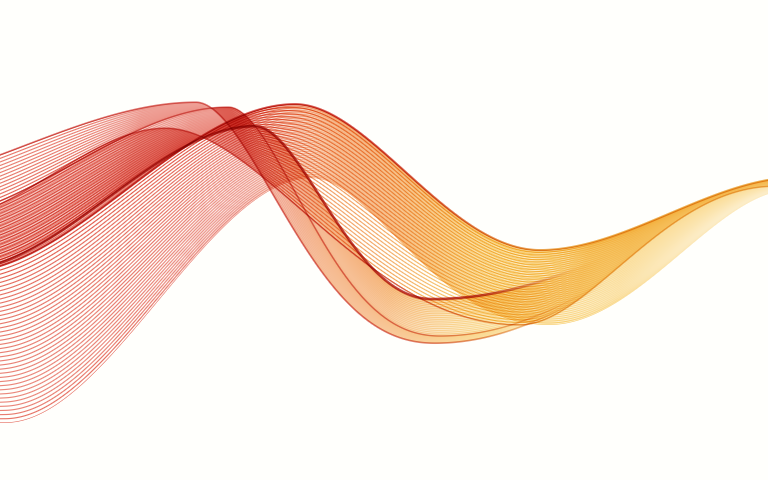
Write a WebGL 1 fragment shader that draws this background.

```glsl
precision highp float;
// Flowing ribbons of fine lines, red to amber, waving across a white ground.
uniform vec2 u_resolution;

// Eased step between two knots; lean shifts the steep part earlier.
float ease(vec2 a, vec2 b, float lean, float x) {
  float t = clamp((x - a.x) / (b.x - a.x), 0.0, 1.0);
  t += lean * t * (1.0 - t);
  return mix(a.y, b.y, t * t * (3.0 - 2.0 * t));
}

float waveHeight(float x, vec2 start, vec2 crest, vec2 trough, vec2 end, vec2 lean) {
  if (x < crest.x) return ease(start, crest, 0.0, x);
  if (x < trough.x) return ease(crest, trough, lean.x, x);
  return ease(trough, end, lean.y, x);
}

// Height and slope of a strand, the slope in square units.
vec2 strand(float x, vec2 start, vec2 crest, vec2 trough, vec2 end, vec2 lean) {
  float y = waveHeight(x, start, crest, trough, end, lean);
  float ahead = waveHeight(x + 0.002, start, crest, trough, end, lean);
  float aspect = u_resolution.x / u_resolution.y;
  return vec2(y, (ahead - y) / (0.002 * aspect));
}

// Antialiased coverage of a line at a distance in canvas heights.
float lineCover(float dist, float halfWidth) {
  return clamp((halfWidth - dist) * u_resolution.y + 0.5, 0.0, 1.0);
}

// Lines spread evenly between two strands; tight spacing becomes a flat tint.
float ribbon(float y, vec2 low, vec2 high, float count, float lowInk, float highInk) {
  float gap = high.x - low.x;
  gap = (gap < 0.0 ? -1.0 : 1.0) * max(abs(gap), 0.0001);
  float t = (y - low.x) / gap;
  float across = clamp(t, 0.0, 1.0);
  float slope = mix(low.y, high.y, across);
  float breadth = abs(gap) * inversesqrt(1.0 + slope * slope);
  float spacing = breadth / count;
  float dist = abs(fract(t * count + 0.5) - 0.5) * spacing;
  float tint = min(0.0024 / spacing, 0.75);
  float cover = mix(tint, lineCover(dist, 0.0012),
                    smoothstep(1.2, 2.6, spacing * u_resolution.y));
  float inside = clamp(min(t, 1.0 - t) * breadth * u_resolution.y + 0.5, 0.0, 1.0);
  float rim = 0.2 * pow(abs(2.0 * across - 1.0), 8.0);
  return clamp(cover * (mix(lowInk, highInk, across) + rim), 0.0, 1.0) * inside;
}

float stroke(float y, vec2 path, float halfWidth) {
  return lineCover(abs(y - path.x) * inversesqrt(1.0 + path.y * path.y), halfWidth);
}

vec3 inked(vec3 color, vec3 ink, float amount) {
  return color * mix(vec3(1.0), ink, amount);
}

void main() {
  vec2 p = gl_FragCoord.xy / u_resolution;
  float x = p.x;

  // Strands that bound the ribbons
  vec2 ridge = strand(x, vec2(-0.05, 0.433), vec2(0.384, 0.783),
                      vec2(0.703, 0.479), vec2(1.04, 0.631), vec2(0.1, 0.0));
  vec2 skirt = strand(x, vec2(0.007, 0.119), vec2(0.406, 0.629),
                      vec2(0.715, 0.323), vec2(1.03, 0.604), vec2(0.35, -0.1));
  vec2 keel = strand(x, vec2(-0.08, 0.54), vec2(0.215, 0.733),
                     vec2(0.677, 0.323), vec2(1.01, 0.612), vec2(0.25, 0.25));
  vec2 loopOuter = strand(x, vec2(-0.195, 0.604), vec2(0.255, 0.787),
                          vec2(0.566, 0.285), vec2(1.04, 0.612), vec2(0.45, -0.2));
  vec2 loopInner = strand(x, vec2(-0.104, 0.542), vec2(0.297, 0.777),
                          vec2(0.573, 0.3), vec2(1.04, 0.612), vec2(0.45, -0.2));
  vec2 fold = strand(x, vec2(-0.052, 0.4375), vec2(0.332, 0.737),
                     vec2(0.5625, 0.377), vec2(1.04, 0.625), vec2(0.3, -0.25));

  // Inks run from red through orange to amber
  vec3 ink = mix(vec3(0.86, 0.2, 0.13), vec3(0.93, 0.47, 0.14), smoothstep(0.3, 0.45, x));
  ink = mix(ink, vec3(0.96, 0.72, 0.17), smoothstep(0.43, 0.66, x));
  vec3 edgeInk = mix(vec3(0.78, 0.1, 0.07), vec3(0.9, 0.58, 0.08), smoothstep(0.45, 0.78, x));
  float loopFade = 1.0 - smoothstep(0.62, 0.8, x);
  float right = smoothstep(0.35, 0.6, x);

  // Line meshes
  vec3 color = vec3(1.0, 1.0, 0.99);
  float skirtInk = mix(0.55, 0.75, right) * (1.0 - 0.65 * smoothstep(0.65, 0.95, x));
  color = inked(color, ink, ribbon(p.y, skirt, ridge, 38.0, skirtInk, 0.72));
  color = inked(color, ink, ribbon(p.y, keel, ridge, 30.0, 0.65, 0.75));
  color = inked(color, ink, ribbon(p.y, loopOuter, loopInner, 13.0, 0.6, 0.7) * loopFade);
  color = inked(color, ink, ribbon(p.y, loopInner, fold, 20.0, 0.6, 0.8) * loopFade);

  // Bright outlines
  color = inked(color, edgeInk, 0.75 * stroke(p.y, ridge, 0.0022));
  color = inked(color, edgeInk, 0.6 * stroke(p.y, keel, 0.0015));
  color = inked(color, edgeInk, 0.6 * stroke(p.y, loopOuter, 0.0017) * loopFade);
  color = inked(color, edgeInk, 0.55 * stroke(p.y, loopInner, 0.0015) * loopFade);

  // Dark crease along the fold
  float creaseFade = 1.0 - smoothstep(0.6, 0.76, x);
  color = inked(color, vec3(0.7, 0.08, 0.05), 0.8 * stroke(p.y, fold, 0.0027) * creaseFade);

  gl_FragColor = vec4(color, 1.0);
}
```
